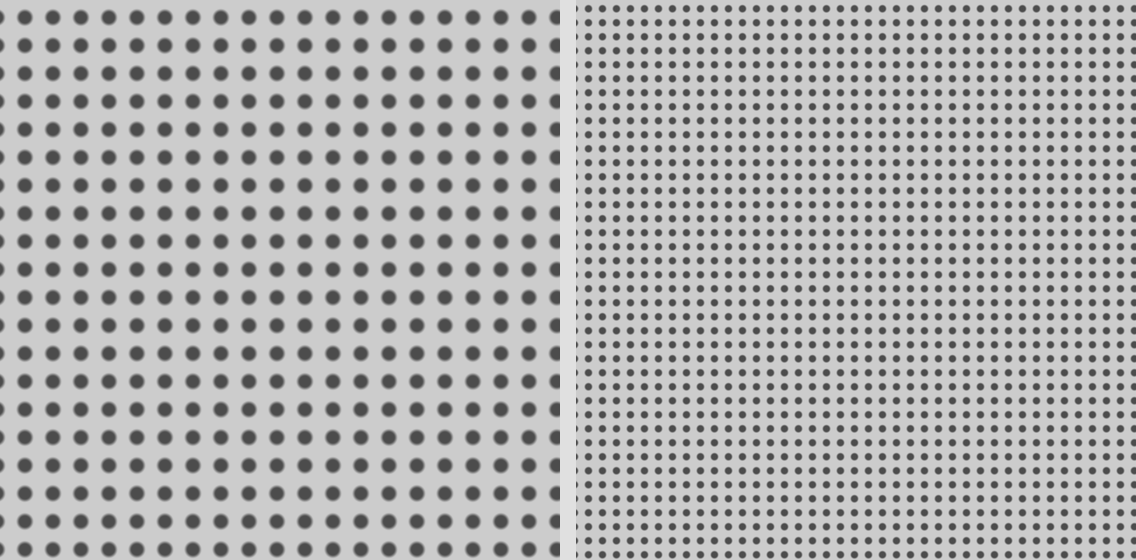
Left, the tile; right, the same tile 2 across and 2 down.
Reproduce this pattern procedurally as a WebGL 1 fragment shader.

```glsl
precision highp float;

uniform vec2 u_resolution;

// Signed distance to the nearest dot, in cell units
float dotGridDistance(vec2 cellPos, float radius) {
    vec2 fromCenter = fract(cellPos + 0.5) - 0.5;
    return length(fromCenter) - radius;
}

void main() {
    vec2 uv = gl_FragCoord.xy / u_resolution;

    // Whole number of cells on each axis, so opposite edges join
    float cells = 20.0;
    float dist = dotGridDistance(uv * cells - vec2(0.89, 0.375), 0.258);

    // Soft rim, never narrower than a pixel
    float softness = max(0.078, 0.75 * cells / min(u_resolution.x, u_resolution.y));
    float background = smoothstep(-softness, softness, dist);

    gl_FragColor = vec4(mix(vec3(0.30), vec3(0.80), background), 1.0);
}
```
